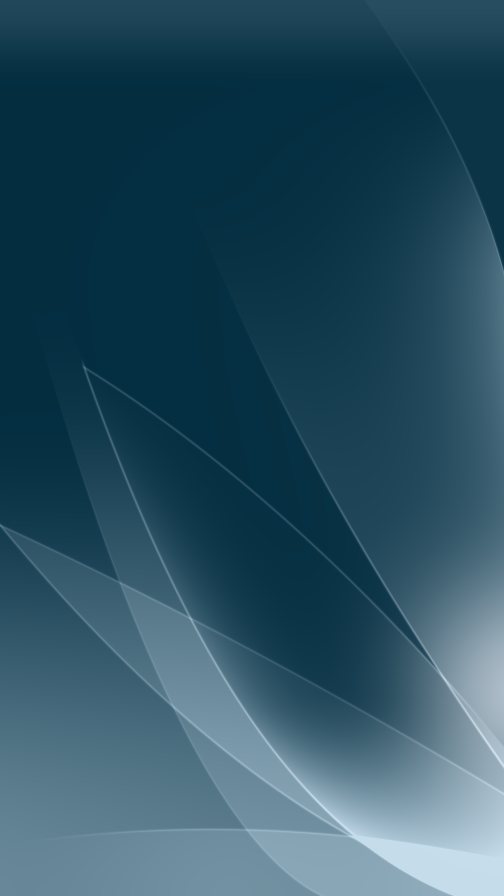
Write a Shadertoy shader that draws this background.

```glsl
// Overlapping translucent blue-teal sheets with fine bright rims and soft corner light.

// Approximate signed distance, in canvas heights, to the zero line of f.
float toDistance(float f) {
    float slope = length(vec2(dFdx(f), dFdy(f))) * iResolution.y;
    return f / max(slope, 1e-4);
}

// Antialiased coverage of the positive side.
float inside(float d) {
    float halfPixel = 0.7 / iResolution.y;
    return smoothstep(-halfPixel, halfPixel, d);
}

// Thin highlight along an edge.
float rim(float d) {
    return exp(-pow(d / 0.0013, 2.0));
}

float gauss(vec2 v) {
    return exp(-dot(v, v));
}

void mainImage(out vec4 fragColor, in vec2 fragCoord) {
    vec2 p = fragCoord / iResolution.xy;
    float x = p.x, y = p.y;

    // Edge curves, each positive on its sheet's inner side
    float t = min(1.0 - y, 0.45);
    float arc = toDistance(0.722 + 1.35 * t - 1.43 * t * t - x);
    t = 0.707 - y;
    float diagonal = toDistance(x - 0.428 - 0.78 * t - 0.42 * t * t);
    float s = x - 0.167;
    float petalTop = toDistance(0.59 - 0.35 * s - 0.19 * s * s - y);
    float petalSide = toDistance(y - 0.59 + s * (1.6 - s * (1.38 - 0.4 * s)));
    s = min(x - 0.046, 0.65);
    float band = toDistance(y - 0.688 + 2.05 * s - 1.5 * s * s);
    float bladeTop = toDistance(0.414 - 0.26 * x - 0.04 * x * x - y);
    float bladeBase = toDistance(y - 0.414 + 0.68 * x - 0.26 * x * x);
    float hill = toDistance(0.0745 - 0.105 * pow(x - 0.42, 2.0) - y);

    // Sheet coverage
    float inArc = inside(arc);
    float inDiagonal = inside(diagonal);
    float rightOfPetalSide = inside(petalSide);
    float inPetal = inside(petalTop) * rightOfPetalSide;
    float inBand = inside(band) * (1.0 - rightOfPetalSide);
    float inBlade = inside(bladeTop) * inside(bladeBase);

    // Background: top strip and haze rising from the lower left
    float light = 0.02 + 0.16 * smoothstep(0.9, 1.0, y);
    light += 0.04 * (1.0 - inArc);
    light += 0.56 * smoothstep(0.55, 0.0, y) * (1.0 - 0.25 * x) * (1.0 - rightOfPetalSide);

    // Right-hand sheet and the glow beneath the arc
    light += inArc * inDiagonal * smoothstep(0.8, 0.45, y)
           * (0.05 + 0.07 * exp(-max(diagonal, 0.0) / 0.12));
    light += inArc * 0.42 * exp(-(1.0 - x) / 0.14) * smoothstep(0.95, 0.68, y)
           * mix(0.5, 1.0, smoothstep(0.35, 0.7, y));

    // Pale light at the right edge
    float cornerGlow = gauss((p - vec2(1.0, 0.23)) / vec2(0.2, 0.13));
    cornerGlow *= mix(0.3, 1.0, max(inDiagonal, inPetal));
    light += 0.55 * cornerGlow;

    // Petal: lit left rim, dark heart, bright base
    light += inPetal * 0.4 * exp(-max(petalSide, 0.0) / 0.045) * smoothstep(0.65, 0.2, y);
    light += inPetal * 0.68 * smoothstep(0.23, 0.0, y);

    // Translucent band, blade and bottom hill
    light += 0.14 * inBand * smoothstep(0.66, 0.38, y);
    light += inBlade * mix(0.13, 0.07, rightOfPetalSide);
    light += 0.12 * inside(hill) * smoothstep(0.0, 0.5, x);

    // Bright rims
    float afterTip = smoothstep(0.16, 0.17, x);
    light += 0.14 * rim(arc) * smoothstep(1.0, 0.85, y);
    light += 0.30 * rim(diagonal) * smoothstep(0.68, 0.35, y);
    light += 0.22 * rim(petalTop) * afterTip * smoothstep(1.0, 0.85, x);
    light += 0.28 * rim(petalSide) * afterTip;
    light += 0.08 * rim(band) * smoothstep(0.55, 0.35, y);
    light += 0.15 * rim(bladeTop) + 0.20 * rim(bladeBase);
    light += 0.14 * rim(hill) * smoothstep(0.0, 0.4, x);

    // Deep teal to pale blue, slightly warmer in the corner light
    vec3 deepTeal = vec3(0.0, 0.165, 0.24);
    vec3 paleBlue = vec3(0.70, 0.80, 0.86);
    vec3 color = mix(deepTeal, paleBlue, clamp(light, 0.0, 1.1));
    color += vec3(0.06, 0.015, 0.0) * cornerGlow;
    fragColor = vec4(color, 1.0);
}
```
